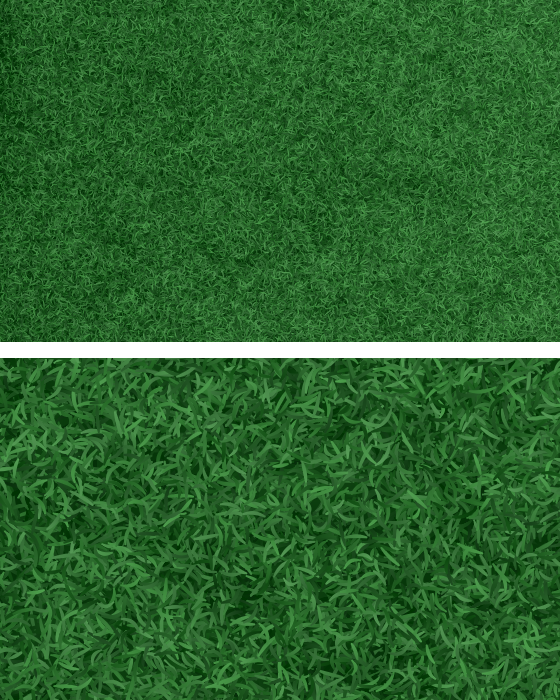
Top, the full canvas; bottom, a detail of the centre.
A Shadertoy shader for this texture:

```glsl
// Dense short turf seen from above: three layers of thin, curved, tapered blades
// scattered on jittered grids and painted from dark thatch to bright tips.
// Soft clumps and a broad light from the right vary the green.

vec3 hash3(vec3 p) {
    p = fract(p * vec3(0.1031, 0.1030, 0.0973));
    p += dot(p, p.yxz + 33.33);
    return fract((p.xxy + p.yxx) * p.zyx);
}

float valueNoise(vec2 p) {
    vec2 i = floor(p), f = fract(p);
    f = f * f * (3.0 - 2.0 * f);
    float bottom = mix(hash3(vec3(i, 7.0)).x, hash3(vec3(i + vec2(1, 0), 7.0)).x, f.x);
    float top = mix(hash3(vec3(i + vec2(0, 1), 7.0)).x, hash3(vec3(i + 1.0, 7.0)).x, f.x);
    return mix(bottom, top, f.y);
}

// Coverage of one blade along x; "along" runs from -1 at the root to 1 at the tip.
float bladeCover(vec2 p, float halfLength, float bend, float pixel, out float along) {
    along = clamp(p.x / halfLength, -1.0, 1.0);
    p.y += bend * (along * along - 0.4);
    float halfWidth = 0.115 * (1.0 - 0.45 * along * along);
    float dist = length(vec2(p.x - along * halfLength, p.y)) - halfWidth;
    return clamp(0.5 - dist / pixel, 0.0, 1.0);
}

// Paints one layer over turf, where x is the tone and y the greyness.
vec2 paintLayer(vec2 turf, vec2 p, float depth, float pixel) {
    vec2 cell = floor(p);
    for (int y = -1; y <= 1; y++)
    for (int x = -1; x <= 1; x++)
    for (int k = 0; k < 3; k++) {
        vec2 id = cell + vec2(x, y);
        vec3 seed = vec3(id + 50.0, float(k) * 17.0 + depth * 120.0 + 3.0);
        vec3 place = hash3(seed);
        vec3 look = hash3(seed + vec3(91.0, 37.0, 11.0));

        float angle = 6.2832 * place.z;
        vec2 axis = vec2(cos(angle), sin(angle));
        vec2 d = p - id - place.xy;
        d = vec2(dot(d, axis), dot(d, vec2(-axis.y, axis.x)));

        float along;
        float bend = 0.5 * (look.z - 0.5);
        float cover = bladeCover(d, mix(0.4, 0.8, look.y), bend, pixel, along);
        float tone = mix(0.22, 0.62, depth) + 0.85 * (look.x - 0.5) + 0.09 * along;
        turf = mix(turf, vec2(tone, fract(look.z * 13.0)), cover);
    }
    return turf;
}

void mainImage(out vec4 fragColor, in vec2 fragCoord) {
    vec2 uv = fragCoord / iResolution.xy;
    vec2 p = fragCoord / iResolution.y;
    float bladeCells = 62.0;
    float pixel = bladeCells / iResolution.y;

    // Thatch, then blades from the lowest to the highest layer
    vec2 turf = vec2(0.05, 0.5);
    for (int layer = 0; layer < 3; layer++) {
        float depth = float(layer) * 0.5;
        turf = paintLayer(turf, p * bladeCells + depth * vec2(7.3, 4.7), depth, pixel);
    }

    // Clumps of pile, slightly wider than tall
    float clumps = 0.20 * (valueNoise(p * vec2(24.0, 30.0)) - 0.5)
                 + 0.10 * (valueNoise(p * vec2(8.0, 11.0) + 40.0) - 0.5);

    // Brighter to the right and top right, dim at the middle and left edge
    float light = 0.14 * (uv.x - 0.5) + 0.06 * uv.x * uv.y
                - 0.05 * exp(-9.0 * dot(uv - 0.5, uv - 0.5))
                - 0.12 * exp(-22.0 * uv.x);
    float tone = clamp(turf.x + clumps + light, -0.08, 1.15);

    vec3 color = mix(vec3(0.03, 0.22, 0.04), vec3(0.29, 0.57, 0.29), tone);
    color += (turf.y - 0.5) * vec3(0.035, -0.025, 0.04);
    fragColor = vec4(clamp(color, 0.0, 1.0), 1.0);
}
```
